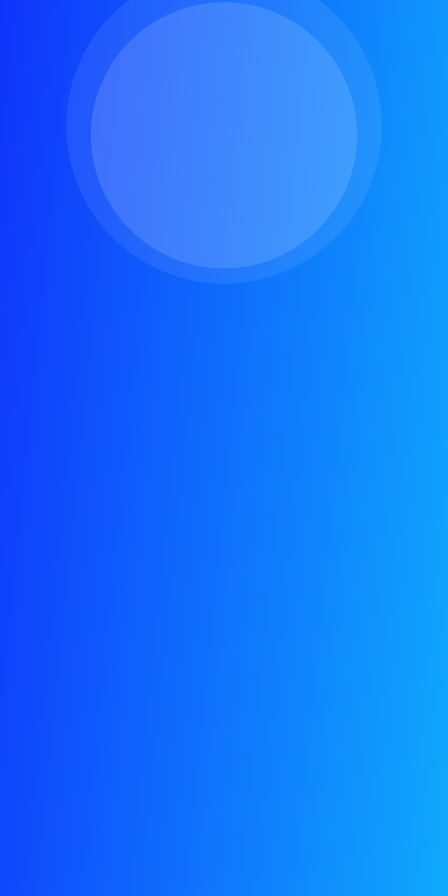
Reproduce this background procedurally as a Shadertoy shader.

```glsl
// Slanted blue gradient with two translucent white discs near the top.

// Smooth coverage of a disc, with edges about one pixel wide
float disc(vec2 p, vec2 center, float radius) {
    float pixel = 1.0 / iResolution.x;
    return 1.0 - smoothstep(-0.7 * pixel, 0.7 * pixel, length(p - center) - radius);
}

void mainImage(out vec4 fragColor, in vec2 fragCoord) {
    // Canvas width is one unit; depth is measured down from the top edge
    vec2 p = fragCoord / iResolution.x;
    p.y = iResolution.y / iResolution.x - p.y;

    // Background: deep blue to azure, tilted a few degrees
    float slant = 0.1;
    float t = (p.x + slant * p.y) / (1.0 + 2.0 * slant);
    vec3 deepBlue = vec3(0.06, 0.205, 0.985);
    vec3 azure = vec3(0.06, 0.665, 0.99);
    vec3 color = mix(deepBlue, azure, clamp(t, 0.0, 1.0));

    // Faint outer halo, then the brighter inner disc
    color = mix(color, vec3(1.0), 0.08 * disc(p, vec2(0.5, 0.281), 0.352));
    color = mix(color, vec3(1.0), 0.13 * disc(p, vec2(0.5, 0.302), 0.297));

    fragColor = vec4(color, 1.0);
}
```
